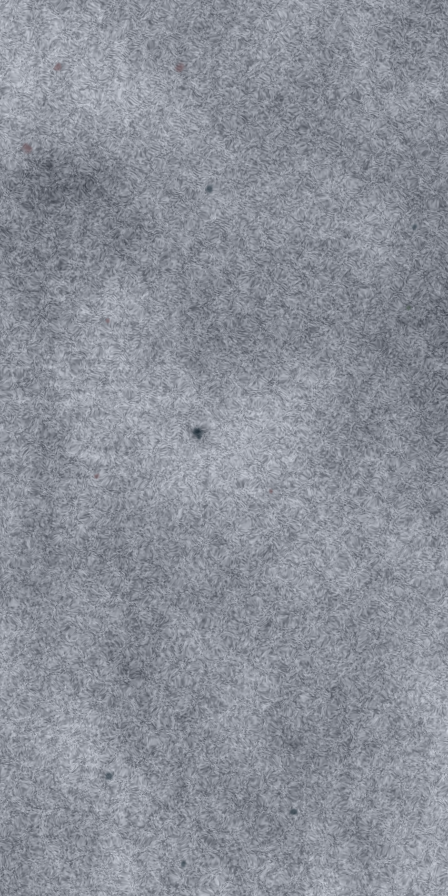
Write a WebGL 2 fragment shader that draws this texture.

```glsl
#version 300 es
precision highp float;
// Weathered blue-grey concrete: fine slanted grain over cloudy value noise,
// with broad soft stains, faint trowel lines and a few scattered spots.
// Coordinates are in canvas widths, with the origin at the lower left.

uniform vec2 u_resolution;
out vec4 outColor;

const float BASE_TONE = 0.578;
const vec3  COOL_TINT = vec3(-0.017, 0.0, 0.037);
const float FINE_SCALE = 310.0;      // grains per canvas width
const float DASH_SCALE = 190.0;
const float MOTTLE_SCALE = 62.0;
const float FINE_CONTRAST = 0.18;
const float DASH_CONTRAST = 0.15;
const float MOTTLE_CONTRAST = 0.085;
const float DARK_BIAS = 0.18;        // deepens the dark side of the grain
const float CLOUD_CONTRAST = 0.21;
const float LINE_CONTRAST = 0.085;
const float LINE_SCALE = 120.0;
const int   SPOT_COUNT = 12;
const vec2  MAIN_SPOT = vec2(0.443, 1.036);
const vec3  SPOT_COLOR = vec3(0.13, 0.19, 0.23);
const vec3  RUST_COLOR = vec3(0.42, 0.31, 0.33);
const vec3  MOSS_COLOR = vec3(0.27, 0.34, 0.29);

float hash(vec2 p) {
    return fract(sin(dot(p, vec2(127.1, 311.7))) * 43758.5453);
}

// Smooth value noise, centred on zero
float noise(vec2 p) {
    vec2 i = floor(p);
    vec2 f = fract(p);
    f = f * f * (3.0 - 2.0 * f);
    float low = mix(hash(i), hash(i + vec2(1.0, 0.0)), f.x);
    float high = mix(hash(i + vec2(0.0, 1.0)), hash(i + 1.0), f.x);
    return mix(low, high, f.y) - 0.5;
}

mat2 rotation(float a) {
    return mat2(cos(a), sin(a), -sin(a), cos(a));
}

float fbm(vec2 p) {
    float sum = 0.0;
    float amplitude = 0.5;
    for (int i = 0; i < 5; i++) {
        sum += amplitude * noise(p);
        p = rotation(0.7) * p * 2.1 + 17.3;
        amplitude *= 0.58;
    }
    return sum;
}

// Soft elliptical patch, one at its centre
float patchAt(vec2 p, vec2 centre, vec2 size) {
    vec2 d = (p - centre) / size;
    return exp(-dot(d, d));
}

// Broad light and dark areas, with edges broken by a noise warp
float stains(vec2 p) {
    vec2 q = p + 0.12 * vec2(fbm(p * 7.0), fbm(p * 7.0 + 40.0));
    float tone = CLOUD_CONTRAST * fbm(p * 4.0 + 9.0);
    tone += 0.07 * noise(p * vec2(11.0, 2.5) + 3.0);
    tone -= 0.055 * patchAt(q, vec2(0.68, 1.48), vec2(0.55, 0.33));
    tone -= 0.080 * patchAt(q, vec2(0.16, 1.60), vec2(0.22, 0.045));
    tone -= 0.040 * patchAt(q, vec2(0.46, 0.55), vec2(0.12, 0.18));
    tone -= 0.045 * patchAt(q, vec2(1.02, 1.00), vec2(0.09, 0.80));
    tone += 0.035 * patchAt(q, vec2(0.12, 1.85), vec2(0.20, 0.14));
    tone += 0.085 * patchAt(q, vec2(0.17, 0.35), vec2(0.10, 0.09));
    tone += 0.075 * patchAt(q, vec2(0.27, 0.21), vec2(0.09, 0.09));
    tone += 0.035 * patchAt(q, vec2(0.70, 0.95), vec2(0.40, 0.30));
    return tone;
}

// Level strokes at mid left, upright scratches near the top
float trowelLines(vec2 p) {
    float level = noise(vec2(p.x * 5.0, (p.y + 0.03 * p.x) * LINE_SCALE));
    float upright = noise(vec2(p.x * LINE_SCALE, p.y * 6.0));
    float levelMask = patchAt(p, vec2(0.10, 1.15), vec2(0.35, 0.32));
    float uprightMask = patchAt(p, vec2(0.10, 1.95), vec2(0.50, 0.30));
    return LINE_CONTRAST * (level * levelMask + upright * uprightMask);
}

// Layers at unlike angles, warped so that no lattice shows
float grain(vec2 p) {
    vec2 q = p + 0.012 * vec2(noise(p * 45.0), noise(p * 45.0 + 70.0));
    float tone = FINE_CONTRAST * noise(rotation(0.35) * q * FINE_SCALE);
    tone += DASH_CONTRAST * noise(rotation(0.8) * q * DASH_SCALE * vec2(1.0) + 31.0);
    tone += MOTTLE_CONTRAST * noise(rotation(1.2) * q * MOTTLE_SCALE + 53.0);
    return tone + DARK_BIAS * min(tone, 0.0);
}

// Ragged spot coverage with a soft rim
float spot(vec2 p, vec2 centre, float radius) {
    float ragged = length(p - centre) + radius * 0.9 * noise(p * 90.0);
    return 1.0 - smoothstep(radius * 0.2, radius * 1.4, ragged);
}

void main() {
    vec2 p = gl_FragCoord.xy / u_resolution.x;
    float height = u_resolution.y / u_resolution.x;
    float tone = BASE_TONE + stains(p) + trowelLines(p) + grain(p);
    vec3 color = vec3(tone) + COOL_TINT;

    // Small scattered rust, moss and dark flecks
    for (int i = 0; i < SPOT_COUNT; i++) {
        float id = float(i);
        vec2 centre = vec2(hash(vec2(id, 2.3)), hash(vec2(id, 7.9)) * height);
        float kind = hash(vec2(id, 4.1));
        vec3 tint = kind < 0.4 ? RUST_COLOR : kind < 0.6 ? MOSS_COLOR : SPOT_COLOR;
        float radius = mix(0.005, 0.011, hash(vec2(id, 5.7)));
        color = mix(color, tint, 0.6 * spot(p, centre, radius));
    }
    color = mix(color, SPOT_COLOR, 0.9 * spot(p, MAIN_SPOT, 0.013));
    color -= 0.10 * patchAt(p, MAIN_SPOT, vec2(0.022));
    outColor = vec4(clamp(color, 0.0, 1.0), 1.0);
}
```
